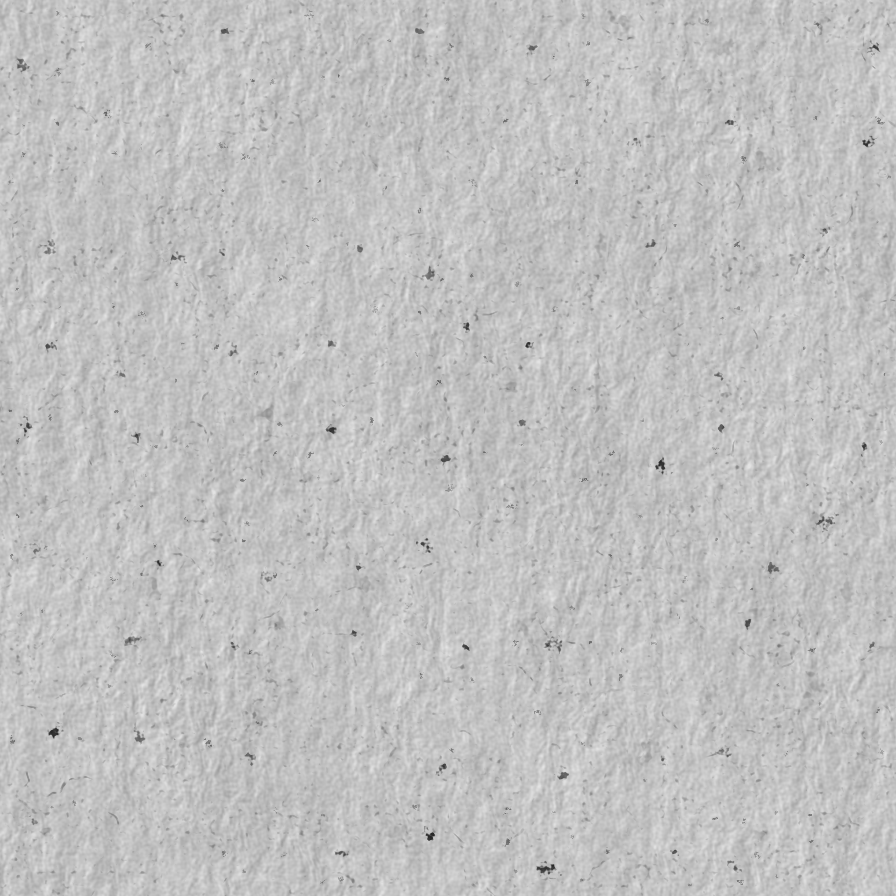
Give the GLSL for this texture, as a Shadertoy shader.

```glsl
// Rough grey recycled paper: faint vertical ribs, embossed pulp grain, dark specks and hair fibres.

vec2 hash2(vec2 p) {
    vec3 q = fract(p.xyx * vec3(0.1031, 0.1030, 0.0973));
    q += dot(q, q.yzx + 33.33);
    return fract((q.xx + q.yz) * q.zy);
}

vec2 gradient(vec2 cell) {
    float angle = 6.2832 * hash2(cell).x;
    return vec2(cos(angle), sin(angle));
}

// Gradient noise, roughly -0.7 to 0.7
float noise(vec2 p) {
    vec2 i = floor(p), f = fract(p);
    vec2 u = f * f * f * (f * (f * 6.0 - 15.0) + 10.0);
    vec2 e = vec2(0.0, 1.0);
    float low = mix(dot(gradient(i), f), dot(gradient(i + e.yx), f - e.yx), u.x);
    float high = mix(dot(gradient(i + e), f - e), dot(gradient(i + 1.0), f - 1.0), u.x);
    return mix(low, high, u.y);
}

// Height of the pulp: lumps stretched upright, with finer grain on top
float pulpHeight(vec2 p) {
    p += 0.008 * vec2(noise(p * 31.0), noise(p * 27.0 + 40.0));
    return noise(p * vec2(64.0, 34.0))
         + 0.60 * noise(p * vec2(120.0, 72.0) + 17.0)
         + 0.38 * noise(p * vec2(225.0, 165.0) + 53.0);
}

// Scattered crumbs with ragged, broken outlines, at most one per cell
float specks(vec2 p, float cells, float radius, float chance) {
    vec2 id = floor(p * cells);
    vec2 kind = hash2(id + 71.0 + cells);
    vec2 q = (fract(p * cells) - 0.2 - 0.6 * hash2(id + 9.0 + cells)) / cells;
    vec2 axis = gradient(id + 130.0);
    q = vec2(dot(q, axis), 1.4 * dot(q, vec2(-axis.y, axis.x)));
    float size = radius * mix(0.5, 1.0, kind.y * kind.y);
    float ragged = noise(p * 1.3 / radius) + 0.8 * noise(p * 2.9 / radius + 8.0);
    float d = length(q) + size * 1.5 * ragged;
    return step(kind.x, chance) * mix(0.5, 1.0, hash2(id + 33.0).y)
         * smoothstep(size, size * 0.1, d);
}

// Short bent hairs, broken up along their length
float fibres(vec2 p) {
    float cells = 17.0, ink = 0.0;
    vec2 home = floor(p * cells);
    for (int y = -1; y <= 1; y++)
    for (int x = -1; x <= 1; x++) {
        vec2 id = home + vec2(x, y);
        vec2 kind = hash2(id + 211.0);
        vec2 q = p - (id + hash2(id + 305.0)) / cells;
        vec2 axis = gradient(id + 407.0);
        q = vec2(dot(q, axis), dot(q, vec2(-axis.y, axis.x)));
        float bend = q.y + (kind.x - 0.5) * 50.0 * q.x * q.x + 0.004 * noise(p * 90.0);
        float reach = mix(0.006, 0.024, kind.y);
        float hair = smoothstep(0.0019, 0.0004, abs(bend))
                   * smoothstep(reach, reach * 0.6, abs(q.x));
        ink = max(ink, hair * kind.x);
    }
    return ink * smoothstep(-0.2, 0.35, noise(p * 150.0 + 5.0));
}

void mainImage(out vec4 fragColor, in vec2 fragCoord) {
    vec2 p = fragCoord / iResolution.y;
    float patches = noise(p * 7.0 + 3.0);

    // Relief lit from the upper left
    float slope = pulpHeight(p) - pulpHeight(p + vec2(-0.0026, 0.0022));
    float grey = 0.762 - 0.128 * (1.0 + 0.6 * patches) * slope;

    // Pressed ribs, cloudy tone and fine tooth
    grey += 0.046 * noise(vec2(p.x * 46.0 + 0.5 * noise(p * 9.0), p.y * 5.0));
    grey += 0.026 * noise(p * 5.0 + 80.0) + 0.036 * noise(p * vec2(38.0, 24.0) + 60.0);
    grey += 0.045 * noise(p * vec2(95.0, 70.0) + 33.0) + 0.060 * noise(p * 240.0 + 90.0);

    // Small dark pits with crumbly edges, gathered in loose clusters
    float pits = 0.8 * noise(p * vec2(125.0, 135.0) + 21.0)
               + 0.5 * noise(p * 245.0 + 47.0) + 0.4 * noise(p * 19.0 + 11.0);
    grey -= 0.20 * smoothstep(0.28, 0.80, pits);

    // Hairs, smudges and crumbs
    grey -= 0.22 * fibres(p);
    grey -= 0.12 * specks(p + 0.37, 8.0, 0.017, 0.5);
    grey -= 0.32 * specks(p, 27.0, 0.0048, 0.25);
    grey -= 0.60 * specks(p, 9.0, 0.0105, 0.65);

    fragColor = vec4(vec3(clamp(grey, 0.16, 0.89)), 1.0);
}
```
